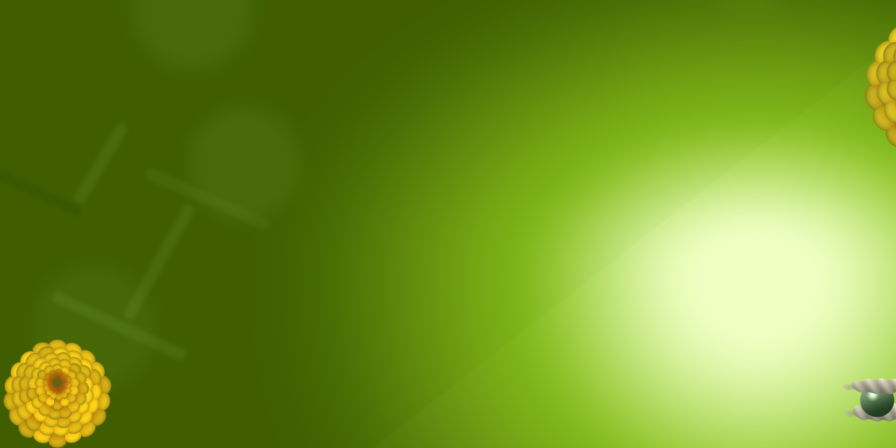
Reproduce this background procedurally as a WebGL 1 fragment shader.

```glsl
precision highp float;
// Green backdrop with a pale glow, faint bokeh and streaks, two dahlias and a pearl shell.

uniform vec2 u_resolution;

#define GLOW_CENTER vec2(1.69, 0.375)
#define GLOW_CORE vec3(0.92, 0.99, 0.75)
#define GLOW_LIME vec3(0.52, 0.74, 0.10)
#define DEEP_GREEN vec3(0.25, 0.37, 0.0)
#define PETAL_TIP vec3(0.97, 0.82, 0.10)
#define PETAL_BASE vec3(0.80, 0.46, 0.01)
#define SHELL_COLOR vec3(0.76, 0.74, 0.65)
#define PETAL_RINGS 6
#define PI 3.14159

float hash(vec2 p) {
  return fract(sin(dot(p, vec2(12.99, 78.23))) * 4375.5);
}

// Coverage of a shape from its signed distance in canvas units
float cover(float dist) {
  float px = 1.0 / u_resolution.y;
  return 1.0 - smoothstep(-px, px, dist);
}

float segment(vec2 p, vec2 a, vec2 b) {
  vec2 ab = b - a;
  return length(p - a - ab * clamp(dot(p - a, ab) / dot(ab, ab), 0.0, 1.0));
}

float bokeh(vec2 p, vec2 center, float radius) {
  return 1.0 - smoothstep(radius * 0.65, radius * 1.1, length(p - center));
}

float streak(vec2 p, vec2 a, vec2 b) {
  return 1.0 - smoothstep(0.004, 0.022, segment(p, a, b));
}

// Radial falloff, squeezed more above the centre than below it
vec3 glow(vec2 p) {
  vec2 v = p - GLOW_CENTER;
  v.y *= mix(1.05, 1.45, smoothstep(-0.15, 0.2, v.y));
  float d = length(v);
  vec3 color = mix(GLOW_CORE, GLOW_LIME, smoothstep(0.1, 0.58, d));
  return mix(color, DEEP_GREEN, smoothstep(0.38, 1.15, d));
}

// Overlapping rings of elliptical petals, painted from rim to heart
vec3 dahlia(vec3 color, vec2 p, vec2 center, float radius, vec3 tint) {
  vec2 v = (p - center) / radius;
  color = mix(color, PETAL_BASE * 0.75 * tint, cover((length(v) - 0.85) * radius));
  for (int i = 0; i < PETAL_RINGS; i++) {
    float ring = float(i);
    vec2 q = v - vec2(0.0, 0.03 * ring);
    float tip = 1.0 - 0.14 * ring;
    float count = 18.0 - ring;
    float turn = atan(q.y, q.x) / (2.0 * PI) * count + 0.5 * ring;
    float petal = mod(floor(turn), count);
    float angle = (fract(turn) - 0.5) * 2.0 * PI / count;
    float reach = 0.2 - 0.012 * ring;
    float grain = hash(vec2(petal, ring));
    vec2 local = length(q) * vec2(cos(angle), sin(angle));
    local.x -= tip - reach - 0.05 * grain;
    float width = tip * PI / count * 1.15;
    float e = length(local / vec2(reach, width));
    vec3 shade = mix(PETAL_BASE, PETAL_TIP, smoothstep(-0.8, 0.7, local.x / reach));
    shade *= (0.88 + 0.2 * grain) * (1.0 - 0.32 * pow(min(e, 1.0), 4.0));
    color = mix(color, shade * tint, cover((e - 1.0) * width * radius));
  }
  // Brown heart with a green eye
  float heart = length(v - vec2(0.0, 0.2));
  color = mix(color, vec3(0.62, 0.32, 0.02), 0.8 * (1.0 - smoothstep(0.14, 0.28, heart)));
  return mix(color, vec3(0.40, 0.38, 0.08), 1.0 - smoothstep(0.04, 0.15, heart));
}

// One ribbed, wavy shell half
vec3 shellHalf(vec3 color, vec2 p, vec2 center, vec2 size) {
  vec2 v = (p - center) / size;
  float ribs = sin(v.x * 16.0 + v.y * 2.0);
  float d = (length(v) - 1.0 - 0.1 * ribs) * size.y;
  vec3 shade = SHELL_COLOR * (0.88 + 0.22 * v.y + 0.1 * ribs);
  return mix(color, shade, cover(d));
}

vec3 pearlShell(vec3 color, vec2 p) {
  color = shellHalf(color, p, vec2(1.970, 0.080), vec2(0.075, 0.019));
  vec2 v = (p - vec2(1.958, 0.107)) / 0.038;
  vec3 pearl = mix(vec3(0.13, 0.24, 0.12), vec3(0.50, 0.62, 0.46), smoothstep(-0.9, 0.9, v.y - v.x * 0.4));
  pearl += 0.5 * (1.0 - smoothstep(0.0, 0.45, length(v - vec2(-0.25, 0.3))));
  color = mix(color, pearl, cover((length(v) - 1.0) * 0.038));
  return shellHalf(color, p, vec2(1.970, 0.138), vec2(0.078, 0.016));
}

void main() {
  vec2 p = gl_FragCoord.xy / u_resolution * vec2(2.0, 1.0);
  vec3 color = glow(p);

  // Bokeh discs and blurred streaks on the dark side
  float haze = bokeh(p, vec2(0.547, 0.635), 0.14) + bokeh(p, vec2(0.43, 0.98), 0.15)
             + 0.8 * bokeh(p, vec2(0.21, 0.27), 0.15) + 0.5 * bokeh(p, vec2(1.67, 1.09), 0.13);
  color += haze * vec3(0.035, 0.04, 0.03);
  float streaks = streak(p, vec2(0.27, 0.71), vec2(0.18, 0.56)) + streak(p, vec2(0.42, 0.53), vec2(0.29, 0.30))
                + 0.7 * streak(p, vec2(0.34, 0.61), vec2(0.59, 0.50)) + streak(p, vec2(0.13, 0.335), vec2(0.40, 0.21))
                - 0.6 * streak(p, vec2(0.0, 0.61), vec2(0.17, 0.53));
  color += streaks * vec3(0.035, 0.04, 0.04);

  // Faint diagonal light edge
  color += 0.014 * smoothstep(-0.003, 0.003, (p.x - 0.833) * 0.78 - p.y);

  color = dahlia(color, p, vec2(0.128, 0.122), 0.122, vec3(1.0));
  color = dahlia(color, p, vec2(2.10, 0.81), 0.172, vec3(0.92, 0.98, 1.4));
  color = pearlShell(color, p);
  gl_FragColor = vec4(clamp(color, 0.0, 1.0), 1.0);
}
```
